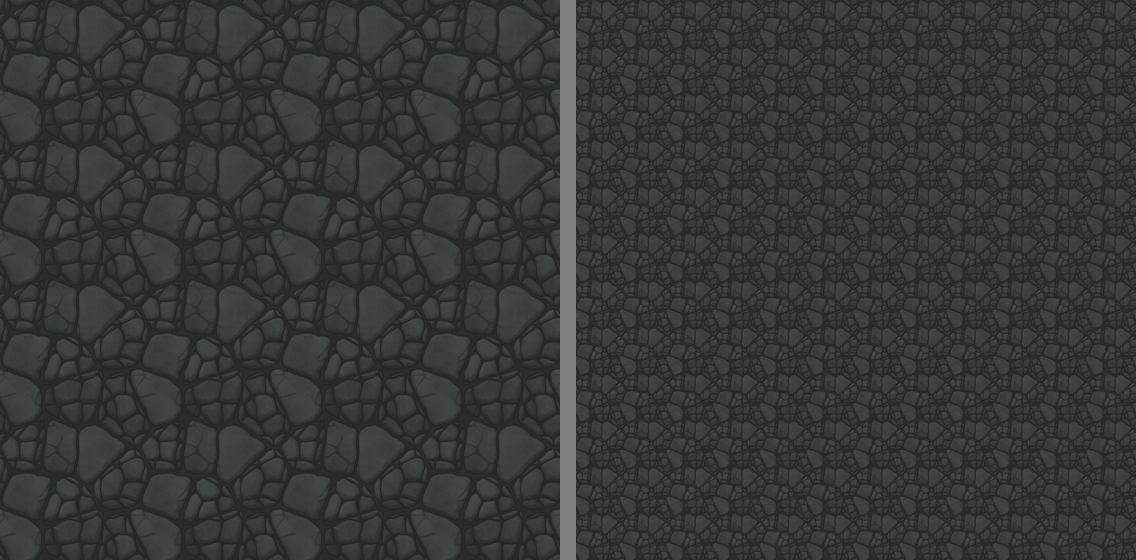
Left: one tile. Right: repeated 3 by 3.
A WebGL 2 fragment shader for this texture:

```glsl
#version 300 es
precision highp float;
// Dark cracked rock paving: one wrapping tile of rounded, weighted Voronoi stones,
// some of them broken by a finer Voronoi layer, with chipped bevels lit from above
// and brushed tone patches. The tile repeats a whole number of times both ways.

#define REPEATS 4.0
#define STONES 3.0
#define FRAGMENTS 7.0
#define GAP_WIDTH 0.0105
#define CRACK_WIDTH 0.0045
#define BROKEN_SHARE 0.42
#define JITTER 0.78
#define SIZE_SPREAD 0.22
#define GAP_COLOR vec3(0.153, 0.155, 0.163)
#define SHADE_COLOR vec3(0.193, 0.203, 0.212)
#define LIGHT_COLOR vec3(0.280, 0.300, 0.310)

uniform vec2 u_resolution;
out vec4 fragColor;

struct Stone {
  float edge;   // distance to the outline, in tile units
  vec2 inward;  // direction away from the nearest outline
  vec2 offset;  // position relative to the stone's site
  vec3 traits;  // random values of this stone
};

vec3 hash3(vec2 cell, float seed) {
  vec3 q = fract((cell.xyx + seed * 7.31) * vec3(0.1031, 0.1030, 0.0973));
  q += dot(q, q.yxz + 33.33);
  return fract((q.xxy + q.yzz) * q.zyx);
}

vec2 wrapCell(vec2 cell, float count) {
  return floor(mod(cell + 0.5, count));
}

// Value noise that wraps after count cells.
float noise(vec2 p, float count, float seed) {
  p *= count;
  vec2 cell = floor(p), f = p - cell;
  f = f * f * (3.0 - 2.0 * f);
  vec4 corner;
  for (int i = 0; i < 4; i++)
    corner[i] = hash3(wrapCell(cell + vec2(i % 2, i / 2), count), seed).x;
  return mix(mix(corner.x, corner.y, f.x), mix(corner.z, corner.w, f.x), f.y);
}

float cloud(vec2 p, float count, float seed) {
  return 0.55 * noise(p, count, seed) + 0.3 * noise(p, count * 2.0, seed + 1.0)
       + 0.15 * noise(p, count * 4.0, seed + 2.0);
}

// Site position in xy, size weight in z.
vec3 site(vec2 cell, float count, float seed) {
  vec3 h = hash3(wrapCell(cell, count), seed);
  return vec3(cell + 0.5 + JITTER * (h.xy - 0.5), SIZE_SPREAD * h.z);
}

// Weighted Voronoi cell around p, its corners rounded by a smooth minimum.
Stone findStone(vec2 p, float count, float seed, float sharpness) {
  p *= count;
  vec2 base = floor(p), owner = base;
  vec3 home = vec3(0.0);
  float best = 1e5;
  for (int j = -2; j <= 2; j++)
    for (int i = -2; i <= 2; i++) {
      vec2 cell = base + vec2(i, j);
      vec3 s = site(cell, count, seed);
      float d = dot(s.xy - p, s.xy - p) - s.z;
      if (d < best) { best = d; owner = cell; home = s; }
    }
  float total = 0.0;
  vec2 inward = vec2(0.0);
  for (int j = -2; j <= 2; j++)
    for (int i = -2; i <= 2; i++) {
      vec2 cell = base + vec2(i, j);
      if (distance(cell, owner) < 0.5) continue;
      vec3 s = site(cell, count, seed);
      float span = max(distance(s.xy, home.xy), 0.01);
      float border = (dot(s.xy - p, s.xy - p) - s.z - best) / (2.0 * span);
      float weight = exp2(-sharpness * border);
      total += weight;
      inward += weight * (home.xy - s.xy) / span;
    }
  total = max(total, 1e-20);
  return Stone(-log2(total) / (sharpness * count), inward / total,
               (p - home.xy) / count, hash3(wrapCell(owner, count), seed + 5.0));
}

void main() {
  vec2 p = fract(gl_FragCoord.xy / u_resolution * REPEATS);
  float pixel = REPEATS / min(u_resolution.x, u_resolution.y);

  // Irregular outlines
  vec2 bent = p + 0.032 * (vec2(noise(p, 8.0, 1.0), noise(p, 8.0, 2.0)) - 0.5)
                + 0.009 * (vec2(noise(p, 26.0, 3.0), noise(p, 26.0, 4.0)) - 0.5);
  Stone stone = findStone(bent, STONES, 11.0, 26.0);
  Stone shard = findStone(bent, FRAGMENTS, 23.0, 24.0);
  float gap = stone.edge - GAP_WIDTH * (0.55 + 0.9 * noise(p, 10.0, 6.0));
  float crack = shard.edge - CRACK_WIDTH * (0.4 + 1.2 * noise(p, 12.0, 7.0));
  bool broken = stone.traits.x < BROKEN_SHARE;
  bool byCrack = broken && crack < gap;
  float edge = byCrack ? crack : gap;
  vec2 inward = byCrack ? shard.inward : stone.inward;

  // Face tone: stone variation, soft clouds, hard-edged brushed patches, grain
  float tone = 0.53 + 0.20 * (stone.traits.y - 0.5) + 0.7 * stone.offset.y;
  if (broken) tone += 0.30 * (shard.traits.y - 0.5) - 0.06;
  tone += 0.55 * (cloud(p, 5.0, 31.0) - 0.5);
  float brushed = cloud(p + 0.15 * stone.offset.yx, 7.0, 41.0);
  tone += 0.13 * smoothstep(0.54, 0.58, brushed) - 0.10 * smoothstep(0.42, 0.38, brushed);
  tone += 0.16 * (noise(p, 80.0, 51.0) - 0.5);

  // Chipped bevel, thin upper rim and darkening towards the outline
  float lit = dot(-inward, normalize(vec2(-0.35, 1.0)));
  float bevelWidth = 0.008 + 0.026 * noise(p, 13.0, 61.0);
  float bevel = 1.0 - smoothstep(bevelWidth, bevelWidth + 0.008, edge);
  tone += bevel * (lit > 0.0 ? 0.20 : 0.30) * lit;
  tone += 0.22 * max(lit, 0.0) * (1.0 - smoothstep(0.003, 0.006 + pixel, abs(edge - 0.009)));
  tone -= 0.36 * (1.0 - smoothstep(0.0, 0.032, edge));

  // Hairline cracks across parts of the whole stones
  float hairline = 1.0 - smoothstep(0.001, 0.002 + pixel, shard.edge);
  hairline *= broken ? 0.0 : smoothstep(0.52, 0.66, noise(p, 6.0, 71.0));
  tone -= 0.5 * hairline;

  // Gaps: dark contour, slightly lighter dirt in the middle
  vec3 face = mix(SHADE_COLOR, LIGHT_COLOR, clamp(tone, -0.25, 1.15));
  float dirt = smoothstep(0.002, 0.014, -edge) * (0.6 + 0.8 * noise(p, 40.0, 81.0));
  vec3 groove = GAP_COLOR * (0.95 + 0.16 * dirt);
  float cover = smoothstep(-0.6 * pixel, 0.6 * pixel + 0.003, edge);
  fragColor = vec4(mix(groove, face, cover), 1.0);
}
```
